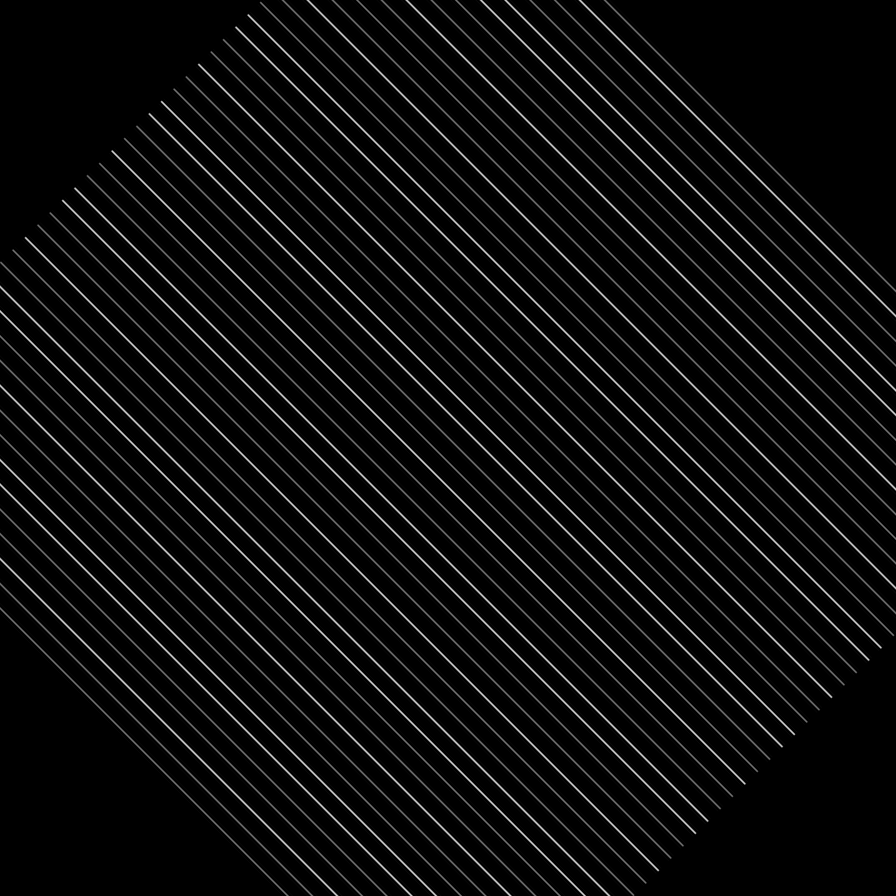
Reproduce this pattern procedurally as a WebGL 2 fragment shader.

```glsl
#version 300 es
precision highp float;

uniform vec2 u_resolution;
out vec4 fragColor;

#define GRID 1024.0        // fine cells across the canvas
#define LINE_GAP 20.0      // cells between lines, measured across them
#define LINE_WIDTH 1.0     // cells
#define FIRST_LINE 1.0
#define LAST_LINE 50.0
#define PEAK 0.445         // brightness of a single diagonal of cells
#define KERNEL_SPAN 2.25   // first zero of the softening kernel, in cells
#define KERNEL_DECAY 0.03

const float PI = 3.14159265;
const float ROOT2 = 1.41421356;

// Windowed sinc: crisp softening of one diagonal of cells
float kernel(float distanceInCells) {
    float a = max(abs(distanceInCells) * PI / KERNEL_SPAN, 1e-4);
    float window = exp(-KERNEL_DECAY * distanceInCells * distanceInCells);
    return PEAK * window * sin(a) / a;
}

// Centre of a line along the diagonal axis, in cells
float lineCentre(float index) {
    return ROOT2 * (index * LINE_GAP + 0.5 * LINE_WIDTH - 0.5 * GRID);
}

// Each line covers one or two whole diagonals of cells, so its weight varies
float diagonalLines(float across) {
    float index = round((across - lineCentre(0.0)) / (ROOT2 * LINE_GAP));
    float centre = lineCentre(clamp(index, FIRST_LINE, LAST_LINE));
    float nearestCell = round(centre);
    float light = 0.0;
    for (int i = -1; i <= 1; i++) {
        float cell = nearestCell + float(i);
        if (abs(cell - centre) < 0.5 * ROOT2 * LINE_WIDTH) {
            light += kernel(across - cell);
        }
    }
    return clamp(light, 0.0, 1.0);
}

void main() {
    vec2 uv = gl_FragCoord.xy / u_resolution;

    // Axes of the turned square, in cells from its centre
    float across = (uv.x + uv.y - 1.0) * GRID;
    float along = (uv.x - uv.y) * GRID;

    // Lines end at the sides of the turned square
    float edgeSoftness = 2.0;
    float inside = clamp((0.5 * ROOT2 * GRID - abs(along)) / edgeSoftness + 0.5, 0.0, 1.0);

    fragColor = vec4(vec3(diagonalLines(across) * inside), 1.0);
}
```
